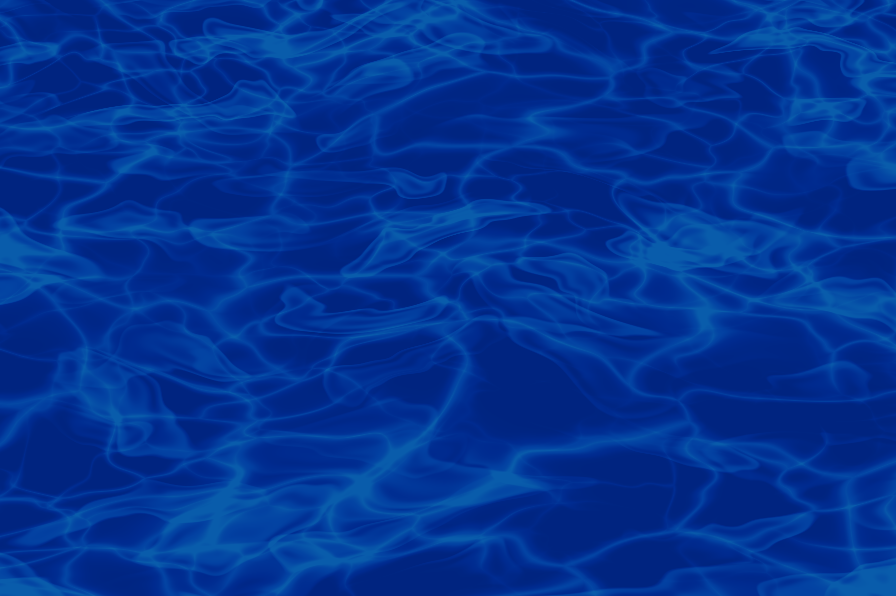
Give the GLSL for this texture, as a WebGL 1 fragment shader.

```glsl
precision highp float;
// Sunlit ripples on deep blue pool water, seen at a slant.
// Rippled cellular networks draw the bright caustic lines, and
// banded layered sines fill the small folds of light between them.
uniform vec2 u_resolution;

vec2 hash2(vec2 cell) {
  return fract(sin(vec2(dot(cell, vec2(127.1, 311.7)),
                        dot(cell, vec2(269.5, 183.3)))) * 43758.5);
}

// Bends the plane with layered, turning sines.
vec2 ripple(vec2 p, float amount) {
  float freq = 1.7;
  for (int i = 0; i < 6; i++) {
    p += amount * sin(p.yx * freq + vec2(1.3, 4.1) * float(i + 1));
    p = mat2(0.866, 0.5, -0.5, 0.866) * p;
    freq *= 1.6;
    amount *= 0.61;
  }
  return p;
}

// Gap between the two nearest cell centres: zero on the cell borders.
float borderGap(vec2 p) {
  vec2 base = floor(p);
  float nearest = 9.0;
  float second = 9.0;
  for (int y = -1; y <= 1; y++) {
    for (int x = -1; x <= 1; x++) {
      vec2 cell = base + vec2(float(x), float(y));
      float d = length(cell + 0.1 + 0.8 * hash2(cell) - p);
      second = min(second, max(nearest, d));
      nearest = min(nearest, d);
    }
  }
  return second - nearest;
}

// Broad areas of calm (0) and lively (1) water.
float swell(vec2 p) {
  float wave = sin(p.x * 0.9 + 1.6 * sin(p.y * 0.7))
             + 0.8 * sin(p.y * 1.3 + 1.4 * sin(p.x * 0.8 + 2.0));
  return smoothstep(-0.9, 1.3, wave);
}

// Patches with a crisp bright rim and darker bands inside.
float lightFold(vec2 p) {
  float f = sin(p.x * 2.1 + 1.8 * sin(p.y * 1.3))
          + sin(p.y * 2.7 + 1.5 * sin(p.x * 1.7 + 2.0));
  float bands = 0.65 + 0.35 * cos((f - 0.85) * 7.0);
  return smoothstep(0.65, 0.86, f) * bands;
}

vec3 waterColor(float light) {
  vec3 deep = vec3(0.0, 0.143, 0.503);
  vec3 blue = vec3(0.0, 0.165, 0.56);
  vec3 lit = vec3(0.01, 0.255, 0.635);
  vec3 pale = vec3(0.035, 0.36, 0.67);
  vec3 color = mix(deep, blue, smoothstep(0.02, 0.2, light));
  color = mix(color, lit, smoothstep(0.15, 0.58, light));
  return mix(color, pale, smoothstep(0.5, 1.15, light));
}

void main() {
  vec2 uv = gl_FragCoord.xy / u_resolution.y;

  // Perspective: features are wide and flat, and shrink towards the top.
  vec2 plane = vec2((uv.x - 0.75) * (1.0 + 0.6 * uv.y) * 2.4,
                    4.8 * uv.y * (1.0 + 0.35 * uv.y));

  // Three layers of lines and folds, the finer ones only in lively water.
  float light = 0.16 * swell(plane * 2.3 + 4.0) - 0.1;
  for (int i = 0; i < 3; i++) {
    float layer = float(i);
    vec2 p = ripple(plane * (1.0 + 0.35 * layer) + 7.3 * layer, 0.21);
    float lively = swell(plane * 1.8 + 5.0 * layer);
    float glint = swell(plane * 3.1 + 2.0 + 3.0 * layer);
    float gap = borderGap(p);
    float line = (0.65 + 0.35 * glint) * exp(-gap / (0.05 + 0.035 * glint))
               + 0.1 * exp(-gap / 0.22);
    light += line * mix(i == 0 ? 0.68 : 0.08, 0.9 - 0.15 * layer, lively);
    light += 0.52 * lively * lightFold(p * vec2(1.4, 1.9) + 2.6);
  }

  gl_FragColor = vec4(waterColor(light), 1.0);
}
```
